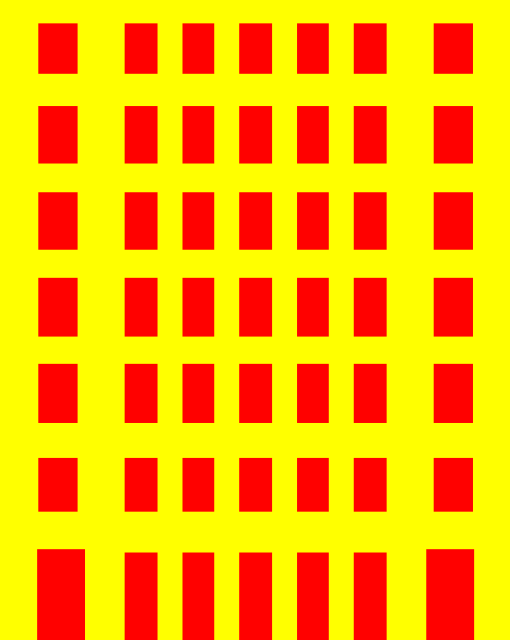
Give the GLSL for this pattern, as a Shadertoy shader.

```glsl
// Lengths are in canvas heights; x runs from the canvas centre
const vec3 WALL = vec3(1.0, 1.0, 0.0);
const vec3 PANE = vec3(1.0, 0.005, 0.0);

const int ROWS = 6;
const int SIDE_COLUMN = 3;
const float CENTRE_SHIFT = 0.001;
const float COLUMN_PITCH = 0.0895;
const float SIDE_OFFSET = 0.3089;
const float WIDE_HALF = 0.0257;
const float NARROW_HALF = 0.0248;
const float SIDE_HALF = 0.0307;

const float TOP_ROW_Y = 0.9241;
const float ROW_PITCH = 0.1347;
const float LOWEST_ROW_DROP = 0.0081;
const float ROW_HALF[ROWS] = float[ROWS](0.0394, 0.0449, 0.0449, 0.0459, 0.0462, 0.0420);

const float GROUND_TOP = 0.1367;
const float DOOR_TOP = 0.1419;
const float DOOR_OFFSET = 0.3040;
const float DOOR_HALF = 0.0374;

// Antialiased coverage of the span centre +- halfSize
float span(float x, float centre, float halfSize, float pixel) {
    return clamp((halfSize - abs(x - centre)) / pixel + 0.5, 0.0, 1.0);
}

// Five inner columns, alternating slightly in width
float innerColumns(float x, float pixel) {
    float mask = 0.0;
    for (int i = 1 - SIDE_COLUMN; i < SIDE_COLUMN; i++) {
        float halfWidth = (i & 1) == 0 ? WIDE_HALF : NARROW_HALF;
        mask = max(mask, span(x, float(i) * COLUMN_PITCH, halfWidth, pixel));
    }
    return mask;
}

// Upper rows of panes
float upperRows(float y, float pixel) {
    float mask = 0.0;
    for (int i = 0; i < ROWS; i++) {
        float centre = TOP_ROW_Y - float(i) * ROW_PITCH;
        if (i == ROWS - 1) centre -= LOWEST_ROW_DROP;
        mask = max(mask, span(y, centre, ROW_HALF[i], pixel));
    }
    return mask;
}

void mainImage(out vec4 fragColor, in vec2 fragCoord) {
    float pixel = 1.0 / iResolution.y;
    vec2 p = vec2(fragCoord.x - 0.5 * iResolution.x, fragCoord.y) * pixel;
    p.x -= CENTRE_SHIFT;

    // Regular grid with wider, detached side columns
    float inner = innerColumns(p.x, pixel);
    float side = span(abs(p.x), SIDE_OFFSET, SIDE_HALF, pixel);
    float mask = max(inner, side) * upperRows(p.y, pixel);

    // Tall openings running off the bottom edge
    float ground = inner * span(p.y, 0.0, GROUND_TOP, pixel);
    float doors = span(abs(p.x), DOOR_OFFSET, DOOR_HALF, pixel)
                * span(p.y, 0.0, DOOR_TOP, pixel);
    mask = max(mask, max(ground, doors));

    fragColor = vec4(mix(WALL, PANE, mask), 1.0);
}
```
